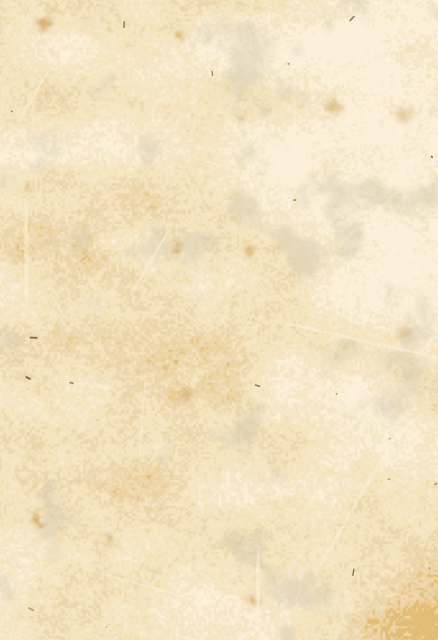
A WebGL 1 fragment shader for this texture:

```glsl
precision highp float;
uniform vec2 u_resolution;

// Paper tones from darkest to lightest
const vec3 AMBER = vec3(0.89, 0.74, 0.46);
const vec3 HONEY = vec3(0.93, 0.83, 0.64);
const vec3 TAN = vec3(0.93, 0.85, 0.70);
const vec3 STRAW = vec3(0.96, 0.89, 0.73);
const vec3 CREAM = vec3(0.96, 0.90, 0.77);
const vec3 IVORY = vec3(0.985, 0.94, 0.85);
// Marks
const vec3 SCRATCH = vec3(0.985, 0.94, 0.84);
const vec3 RUST = vec3(0.76, 0.55, 0.25);
const vec3 SOOT = vec3(0.37, 0.31, 0.23);
const vec3 GREY = vec3(0.82, 0.78, 0.68);
// Amounts and sizes, relative to the canvas height
const float GRAIN = 2.7;
const float GRAIN_SCALE = 250.0;
const float MOTTLE = 4.2;
const float SCRATCH_WIDTH = 0.0024;
const float SCRATCH_OPACITY = 0.72;
const float SPECK_CELLS = 14.0;
const float SPECK_CHANCE = 0.17;
const float FOX_CELLS = 9.0;
const float FOX_CHANCE = 0.22;
const int SCRATCH_COUNT = 10;

float hash(vec2 p) {
  vec3 q = fract(vec3(p.xyx) * 0.1031);
  q += dot(q, q.yzx + 33.33);
  return fract((q.x + q.y) * q.z);
}

vec2 hash2(vec2 p) {
  return vec2(hash(p + 17.3), hash(p + 51.7));
}

float noise(vec2 p) {
  vec2 i = floor(p), f = fract(p);
  f = f * f * (3.0 - 2.0 * f);
  return mix(mix(hash(i), hash(i + vec2(1.0, 0.0)), f.x),
             mix(hash(i + vec2(0.0, 1.0)), hash(i + 1.0), f.x), f.y);
}

float fbm(vec2 p) {
  float sum = 0.0, amp = 0.5;
  for (int i = 0; i < 5; i++) {
    sum += amp * noise(p);
    p = mat2(1.6, 1.2, -1.2, 1.6) * p + 7.1;
    amp *= 0.5;
  }
  return sum / 0.97;
}

float glow(vec2 p, vec2 center, float radius) {
  vec2 d = (p - center) / radius;
  return exp(-dot(d, d));
}

vec2 rotate(vec2 p, float a) {
  return vec2(cos(a) * p.x + sin(a) * p.y, cos(a) * p.y - sin(a) * p.x);
}

// Broad light and dark areas of the sheet
float exposure(vec2 p, float right) {
  vec2 q = p + 0.10 * (vec2(fbm(p * 6.0), fbm(p * 6.0 + 31.0)) - 0.5);
  float tone = 0.05;
  tone += 1.3 * glow(q, vec2(right * 0.88, 0.90), 0.24);
  tone += 0.8 * glow(q, vec2(right, 0.62), 0.20);
  tone += 1.2 * glow(q, vec2(right * 0.77, 0.36), 0.14);
  tone -= 0.65 * glow(q, vec2(right * 0.40, 0.36), 0.22);
  tone -= 0.35 * glow(q, vec2(0.0, 0.60), 0.25);
  tone -= 0.8 * glow(q, vec2(right, 0.43), 0.07);
  tone -= 2.6 * glow(q, vec2(right, 0.02), 0.13);
  return tone - 0.5 * glow(q, vec2(right * 0.8, 0.17), 0.13);
}

vec3 paper(float t) {
  vec3 c = mix(AMBER, HONEY, smoothstep(-2.8, -1.8, t));
  c = mix(c, TAN, smoothstep(-1.8, -1.1, t));
  c = mix(c, STRAW, smoothstep(-1.1, -0.5, t));
  c = mix(c, CREAM, smoothstep(-0.5, 0.2, t));
  return mix(c, IVORY, smoothstep(0.2, 1.6, t));
}

// Worn pale lines: steep, upright or shallow
float scratches(vec2 p, float right, float pixel) {
  float cover = 0.0;
  for (int i = 0; i < SCRATCH_COUNT; i++) {
    float n = float(i);
    vec2 rnd = hash2(vec2(n, 4.0));
    vec2 center = fract(vec2(0.55, 0.53) + n * vec2(0.7549, 0.5698)) * vec2(right, 0.9);
    float kind = mod(n, 3.0);
    float angle = kind < 0.5 ? 1.06 : (kind < 1.5 ? -0.22 : 1.56);
    vec2 q = rotate(p - center, angle + 0.12 * (rnd.x - 0.5));
    float along = abs(q.x) / mix(0.03, 0.17, rnd.y);
    float width = SCRATCH_WIDTH * mix(0.6, 1.5, rnd.x) * (1.1 - 0.5 * along);
    width *= 0.6 + 0.8 * noise(vec2(q.x * 70.0, n * 9.0));
    float line = 1.0 - smoothstep(width - pixel, width + pixel, abs(q.y));
    line *= 1.0 - smoothstep(0.6, 1.0, along);
    cover = max(cover, line * (0.55 + 0.45 * noise(p * 120.0)));
  }
  return cover;
}

// Small dark dots and fibres
float specks(vec2 p, float pixel) {
  vec2 id = floor(p * SPECK_CELLS);
  vec2 rnd = hash2(id);
  vec2 q = p - (id + 0.25 + 0.5 * rnd) / SPECK_CELLS;
  q = rotate(q, 6.28 * hash(id + 3.0));
  q.x -= clamp(q.x, -0.005 * rnd.x * rnd.x, 0.005 * rnd.x * rnd.x);
  float size = mix(0.0006, 0.0017, rnd.y);
  float ink = 1.0 - smoothstep(size - pixel, size + pixel, length(q));
  return ink * step(hash(id + 80.0), SPECK_CHANCE) * mix(0.35, 0.85, hash(id + 9.0));
}

// Soft rusty blots with ragged rims
float foxing(vec2 p) {
  vec2 id = floor(p * FOX_CELLS);
  vec2 rnd = hash2(id + 200.0);
  vec2 q = p - (id + 0.3 + 0.4 * rnd) / FOX_CELLS;
  q += 0.012 * (vec2(noise(p * 90.0), noise(p * 90.0 + 40.0)) - 0.5);
  float blot = glow(q, vec2(0.0), mix(0.004, 0.012, rnd.x));
  return blot * step(hash(id + 120.0), FOX_CHANCE) * mix(0.25, 0.6, rnd.y);
}

void main() {
  vec2 p = gl_FragCoord.xy / u_resolution.y;
  float right = u_resolution.x / u_resolution.y;
  float pixel = 0.7 / u_resolution.y;

  float grain = 0.65 * noise(p * GRAIN_SCALE) + 0.35 * noise(p * GRAIN_SCALE * 0.45 + 60.0) - 0.5;
  float mottle = fbm(p * vec2(9.0, 13.0) + 5.0) - 0.5;
  float tone = exposure(p, right) + MOTTLE * mottle + GRAIN * grain;
  vec3 color = paper(tone);

  float smudge = smoothstep(0.60, 0.80, fbm(p * 13.0 + 90.0));
  color = mix(color, GREY, 0.45 * smudge);
  color = mix(color, RUST, foxing(p));
  color = mix(color, SCRATCH, SCRATCH_OPACITY * scratches(p, right, pixel));
  color = mix(color, SOOT, specks(p, pixel));
  gl_FragColor = vec4(color, 1.0);
}
```
